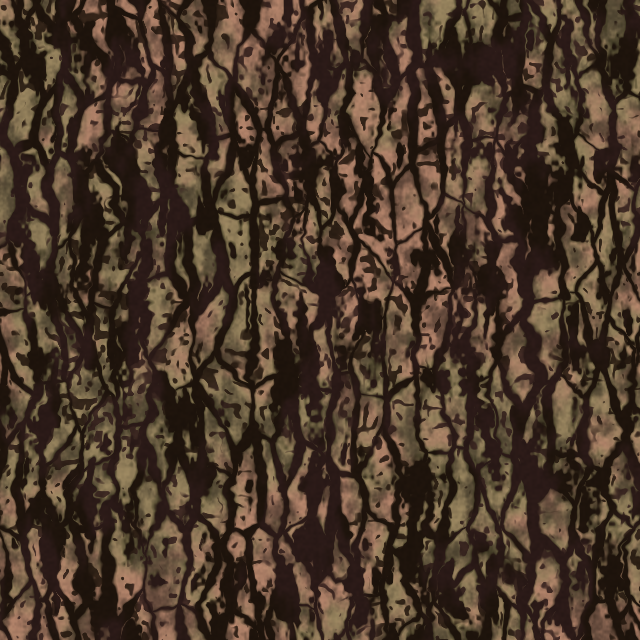
A three.js fragment shader for this texture:

```glsl
// Weathered tree bark: upright plates split by dark cracks, flecked and tinted with moss.
varying vec2 vUv;

const vec2 PLATE_COUNT = vec2(23.0, 8.5);    // plates across and up
const float UPRIGHT_CRACK = 0.0058;          // half widths in canvas units
const float LEVEL_CRACK = 0.0030;
const float SOFTNESS = 0.0014;
const vec2 DASH_FREQ = vec2(68.0, 20.0);
const vec2 FLECK_FREQ = vec2(125.0, 95.0);
const float DASH_LEVEL = 0.35;
const float FLECK_LEVEL = 0.26;

const vec3 CRACK_BROWN = vec3(0.115, 0.075, 0.045);
const vec3 CRACK_PLUM = vec3(0.165, 0.100, 0.090);
const vec3 RIM_BROWN = vec3(0.25, 0.185, 0.135);
const vec3 RIM_MOSS = vec3(0.20, 0.19, 0.10);
const vec3 PLATE_PINK = vec3(0.64, 0.47, 0.38);
const vec3 PLATE_MOSS = vec3(0.54, 0.47, 0.335);

float hash(vec2 p) {
  return fract(sin(dot(p, vec2(127.1, 311.7))) * 43758.5453);
}

vec2 hash2(vec2 p) {
  return vec2(hash(p), hash(p + 57.3));
}

float noise(vec2 p) {
  vec2 i = floor(p);
  vec2 f = fract(p);
  f = f * f * (3.0 - 2.0 * f);
  return mix(mix(hash(i), hash(i + vec2(1.0, 0.0)), f.x),
             mix(hash(i + vec2(0.0, 1.0)), hash(i + vec2(1.0, 1.0)), f.x), f.y);
}

float fbm(vec2 p) {
  float sum = 0.0;
  float weight = 0.533;
  for (int i = 0; i < 4; i++) {
    sum += weight * noise(p);
    p = p * 2.03 + 17.7;
    weight *= 0.5;
  }
  return sum;
}

vec2 warp(vec2 p, float freq, float amount) {
  return amount * (vec2(noise(p * freq), noise(p * freq + 41.3)) - 0.5);
}

// Signed depth inside the cracks between stretched Voronoi plates, in canvas units.
float crackDepth(vec2 uv, float widthScale) {
  vec2 p = uv * PLATE_COUNT;
  vec2 cell = floor(p);
  vec2 nearest = vec2(0.0);
  vec2 nearestCell = cell;
  float best = 100.0;
  for (int y = -1; y <= 1; y++) {
    for (int x = -1; x <= 1; x++) {
      vec2 c = cell + vec2(float(x), float(y));
      vec2 r = c + hash2(c) - p;
      if (dot(r, r) < best) {
        best = dot(r, r);
        nearest = r;
        nearestCell = c;
      }
    }
  }
  float depth = -1.0;
  for (int y = -2; y <= 2; y++) {
    for (int x = -2; x <= 2; x++) {
      vec2 c = nearestCell + vec2(float(x), float(y));
      vec2 r = c + hash2(c) - p;
      vec2 gap = r - nearest;
      if (dot(gap, gap) > 0.0001) {
        vec2 across = normalize(gap);
        vec2 slope = across * PLATE_COUNT;
        float dist = dot(0.5 * (r + nearest), across) / length(slope);
        float upright = abs(normalize(slope).x);
        float width = mix(LEVEL_CRACK, UPRIGHT_CRACK, smoothstep(0.3, 1.0, upright));
        depth = max(depth, width * widthScale - dist);
      }
    }
  }
  return depth;
}

void main() {
  // Ragged coordinates: a broad sway plus a fine wobble
  vec2 uv = vUv + 3.0;
  vec2 p = uv + warp(uv, 9.0, 0.030) + warp(uv, 34.0, 0.014) + warp(uv, 110.0, 0.005);

  // Main cracks, short upright dashes and small flecks
  float depth = crackDepth(p, 0.25 + 1.5 * noise(uv * vec2(26.0, 13.0)));
  float crack = smoothstep(-SOFTNESS, SOFTNESS, depth);
  float dashNoise = 0.78 * noise(p * DASH_FREQ) + 0.22 * noise(uv * vec2(170.0, 110.0));
  float dashCut = DASH_LEVEL + 0.25 * (noise(uv * 11.0 + 5.0) - 0.5) - dashNoise;
  float dash = smoothstep(-0.04, 0.04, dashCut);
  float fleckCut = FLECK_LEVEL + 0.5 * (fbm(uv * 9.0 + 23.0) - 0.5) - noise(p * FLECK_FREQ);
  float fleck = smoothstep(-0.08, 0.08, fleckCut);

  // Plate colour: moss patches, blotchy shade and fine grain
  float moss = smoothstep(0.40, 0.64, 0.6 * fbm(uv * vec2(5.0, 3.0)) + 0.4 * fbm(uv * 28.0 + 9.0));
  float blotch = fbm(uv * vec2(42.0, 30.0) + 31.0);
  float grain = noise(uv * 150.0) + noise(uv * 240.0 + 13.0) - 1.0;
  float shade = mix(0.62, 1.06, smoothstep(0.26, 0.62, blotch)) + 0.10 * grain;
  vec3 color = mix(PLATE_PINK, PLATE_MOSS, moss) * shade;

  // Dim rims around the openings, then the dark openings themselves
  float rim = max(smoothstep(-0.0042, 0.0, depth), smoothstep(-0.13, 0.0, dashCut));
  color = mix(color, mix(RIM_BROWN, RIM_MOSS, moss), 0.55 * rim);
  float plum = smoothstep(0.42, 0.62, fbm(uv * vec2(18.0, 9.0) + 71.0));
  vec3 hollow = mix(CRACK_BROWN, CRACK_PLUM, plum) * (1.0 + 0.10 * grain);
  color = mix(color, hollow * 1.2, 0.88 * fleck);
  color = mix(color, hollow, max(crack, dash));

  gl_FragColor = vec4(color, 1.0);
}
```
